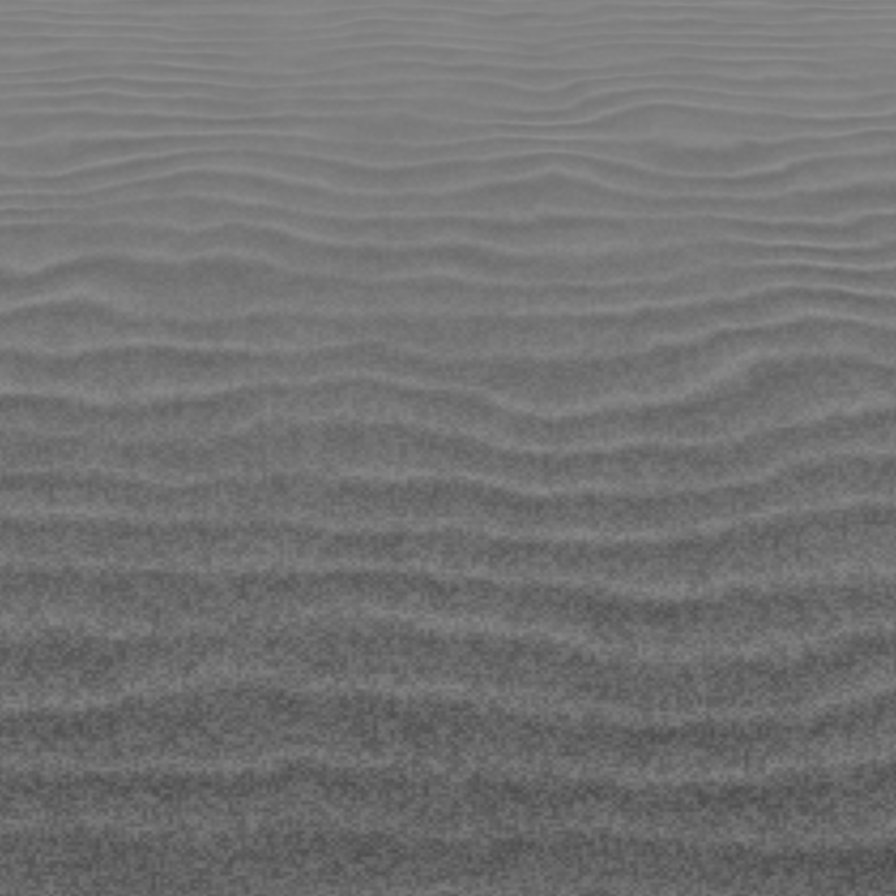
Give the GLSL for this texture, as a WebGL 1 fragment shader.

```glsl
precision highp float;

uniform vec2 u_resolution;

float hash(vec2 cell) {
  vec3 p = fract(cell.xyx * vec3(0.1031, 0.1030, 0.0973));
  p += dot(p, p.yzx + 33.33);
  return fract((p.x + p.y) * p.z);
}

float noise(vec2 p) {
  vec2 cell = floor(p);
  vec2 f = fract(p);
  f = f * f * (3.0 - 2.0 * f);
  float low = mix(hash(cell), hash(cell + vec2(1.0, 0.0)), f.x);
  float high = mix(hash(cell + vec2(0.0, 1.0)), hash(cell + 1.0), f.x);
  return mix(low, high, f.y);
}

// Thin bright crests, each with a softer shadow on its near side
float ripple(float phase) {
  float crest = pow(0.5 + 0.5 * cos(6.2832 * phase), 4.0);
  float shadow = pow(0.5 + 0.5 * cos(6.2832 * (phase - 0.36)), 2.0);
  return 0.052 * crest - 0.038 * shadow;
}

void main() {
  vec2 uv = gl_FragCoord.xy / u_resolution;
  float near = 1.0 - uv.y;

  // Perspective: ripple spacing grows in proportion to nearness
  float across = (uv.x - 0.5) / (near + 0.4) + 7.0;
  float rows = 12.5 * log(near + 0.15) + 40.0;

  // Broad bends and small wobbles in the ripple lines
  float bend = 1.3 * (noise(vec2(across * 3.2, rows * 0.38)) - 0.5);
  float wobble = 0.5 * (noise(vec2(across * 9.0, rows * 0.8) + 19.0) - 0.5);
  float jitter = 0.16 * (noise(vec2(across * 30.0, rows * 1.5) + 53.0) - 0.5);
  float phase = rows + bend + wobble + jitter;

  // Crests fade in and out along their length
  float patches = noise(vec2(across * 5.0, rows * 0.9) + 71.0);
  float strength = mix(0.25, 1.2, patches) * mix(0.45, 1.0, smoothstep(0.0, 0.3, near));
  float relief = ripple(phase) * strength;

  // Fine streaks merge into sand grain towards the viewer
  float streaks = noise(vec2(across * 14.0, rows * 2.6) + 97.0) - 0.5;
  float grain = 0.65 * noise(uv * vec2(210.0, 240.0)) + 0.35 * noise(uv * 120.0 + 31.0) - 0.5;
  float mottle = noise(uv * vec2(12.0, 26.0) + 11.0) - 0.5;

  float shade = 0.516 - 0.135 * near + relief;
  shade += 0.018 * streaks + 0.012 * mottle;
  shade += grain * mix(0.015, 0.15, smoothstep(0.0, 0.9, near));
  gl_FragColor = vec4(vec3(shade), 1.0);
}
```
